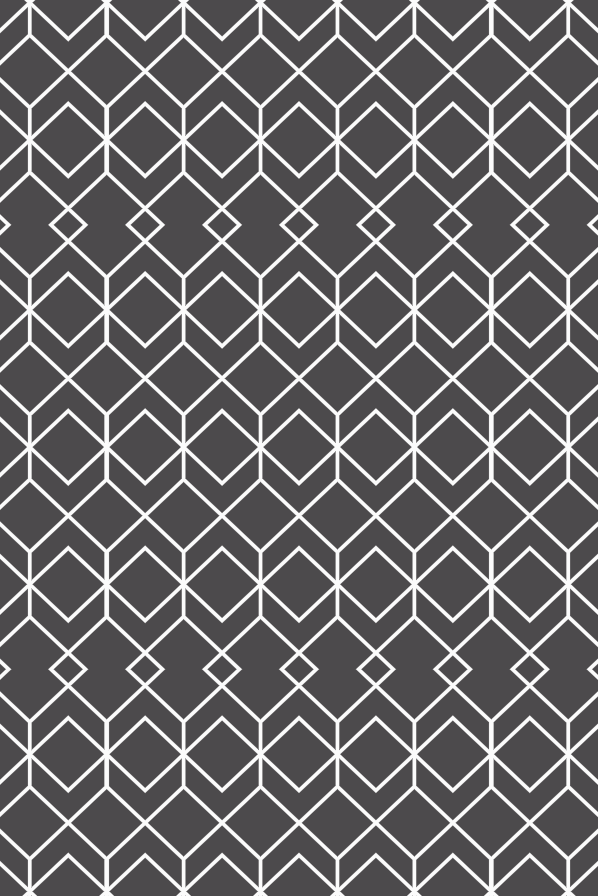
A Shadertoy shader for this pattern:

```glsl
// Art deco lattice: bands of white diamonds joined by upright bars on charcoal.
// Each row is folded onto one mirrored period with two kinds of gap between
// hubs; in the tall gap the large diamonds overlap and enclose a small one.

#define COLUMNS     7.774   // cells across the canvas width
#define SHORT_GAP   1.784   // hub spacing, in cells
#define TALL_GAP    2.209   // hub spacing where diamonds overlap
#define DIAMOND     0.472   // half height of a diamond
#define LINE_WIDTH  0.0486  // stroke width, in cells
#define BAR_GAIN    1.25    // widening of every fifth bar
#define ROW_SHIFT   0.012   // height of the central hub above mid canvas
#define GROUND      vec3(0.300, 0.292, 0.298)
#define INK         vec3(0.985)

// Distance to the sloped edge of a diamond of the given half height.
float diamondEdge(vec2 p, float halfHeight) {
    float slope = DIAMOND / 0.5;
    return abs(slope * p.x + p.y - halfHeight) / length(vec2(slope, 1.0));
}

// Signed distance to the outline of the strokes, in cells.
float lattice(vec2 p) {
    // Fold columns about the bars, rows about the central hub.
    float bar = abs(fract(p.x) - 0.5);
    float halfPeriod = SHORT_GAP + 0.5 * TALL_GAP;
    float row = abs(mod(p.y + halfPeriod, 2.0 * halfPeriod) - halfPeriod);

    // Heights measured from the nearest hub and from the middle of the gap.
    bool tall = row > SHORT_GAP;
    float fromHub = min(row, abs(row - SHORT_GAP));
    float fromMiddle = tall ? halfPeriod - row : abs(row - 0.5 * SHORT_GAP);
    float large = DIAMOND + (tall ? 0.5 * (TALL_GAP - SHORT_GAP) : 0.0);

    // Diamonds between the bars, then the two neighbours centred on bars.
    float edge = diamondEdge(vec2(0.5 - bar, fromHub), DIAMOND);
    edge = min(edge, diamondEdge(vec2(bar, fromMiddle), large));
    edge = min(edge, diamondEdge(vec2(1.0 - bar, fromMiddle), large));

    // Bars run from diamond tip to diamond tip through the hubs.
    float gain = abs(mod(floor(p.x), 5.0) - 2.0) < 0.5 ? BAR_GAIN : 1.0;
    float upright = length(vec2(bar, max(large - fromMiddle, 0.0)));
    float halfLine = 0.5 * LINE_WIDTH;
    return min(edge - halfLine, upright - halfLine * gain);
}

void mainImage(out vec4 fragColor, in vec2 fragCoord) {
    float pixel = COLUMNS / iResolution.x;
    vec2 p = (fragCoord - 0.5 * iResolution.xy) * pixel;
    p.y -= ROW_SHIFT;

    float ink = 1.0 - smoothstep(-0.7 * pixel, 0.7 * pixel, lattice(p));
    fragColor = vec4(mix(GROUND, INK, ink), 1.0);
}
```
